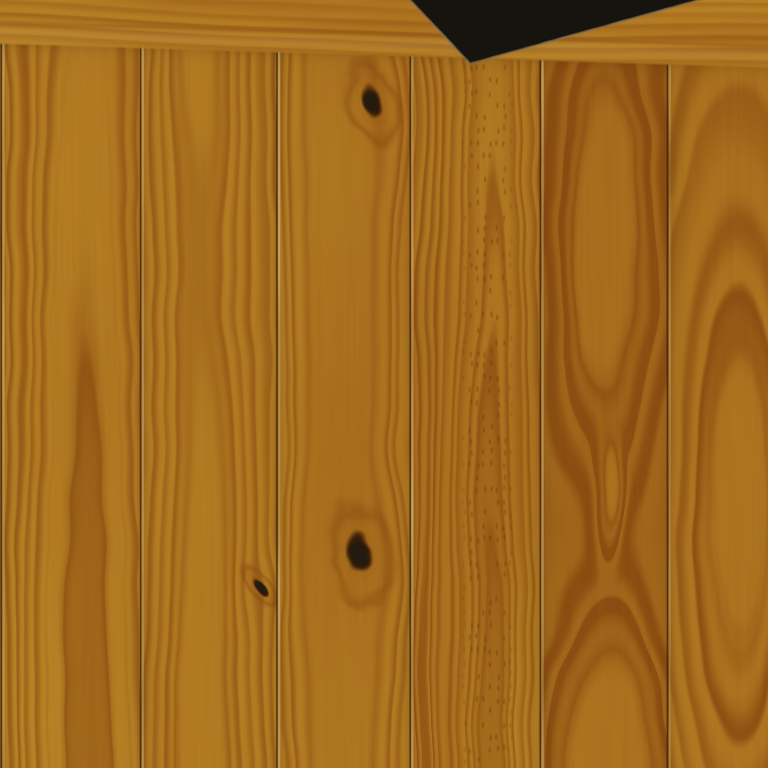
Write a WebGL 1 fragment shader that draws this texture.

```glsl
precision highp float;
// Varnished pine panelling: upright boards under a sloping rail, with a dark corner above.
// Each board shows growth rings as contours of long lenses, bent around knots by
// a local warp; seams, pores and fibres are laid on top.
uniform vec2 u_resolution;

const vec3 HONEY = vec3(0.725, 0.525, 0.15);
const vec3 AMBER = vec3(0.66, 0.425, 0.115);
const vec3 RUST = vec3(0.52, 0.275, 0.055);
const vec3 GLINT = vec3(0.80, 0.64, 0.38);
const vec3 SOOT = vec3(0.09, 0.075, 0.055);

float hash(vec2 p) { return fract(sin(dot(p, vec2(127.1, 311.7))) * 43758.5453); }

float noise(vec2 p) {
  vec2 i = floor(p), f = fract(p);
  f = f * f * (3.0 - 2.0 * f);
  return mix(mix(hash(i), hash(i + vec2(1.0, 0.0)), f.x),
             mix(hash(i + vec2(0.0, 1.0)), hash(i + 1.0), f.x), f.y);
}

float softMin(float a, float b, float k) {
  float t = clamp(0.5 + 0.5 * (b - a) / k, 0.0, 1.0);
  return mix(b, a, t) - k * t * (1.0 - t);
}

// Boards narrow slightly toward the right.
float seamX(float i) { return 0.004 + 0.1835 * i - 0.002 * i * i; }
float boardAt(float x) { return (0.1835 - sqrt(0.03367 - 0.008 * (x - 0.004))) / 0.004; }

// Lens: centre across, half width, centre height, half length.
vec4 boardLens(float id) {
  if (id < 0.5) return vec4(0.60, 0.19, -0.3, 0.85);
  if (id < 1.5) return vec4(0.43, 0.20, 1.3, 0.57);
  if (id < 2.5) return vec4(0.48, 0.25, 0.5, 3.0);
  if (id < 3.5) return vec4(0.60, 0.13, -0.4, 0.72);
  if (id < 4.5) return vec4(0.50, 0.25, 0.69, 0.20);
  return vec4(0.56, 0.26, 0.345, 0.205);
}

// Grain: ring density, where rings begin, core darkness, overall darkness.
vec4 boardGrain(float id) {
  if (id < 0.5) return vec4(2.6, 1.5, 0.42, 0.0);
  if (id < 1.5) return vec4(2.5, 0.9, 0.02, 0.02);
  if (id < 2.5) return vec4(2.4, 1.0, 0.10, 0.03);
  if (id < 3.5) return vec4(2.0, 1.0, 0.30, 0.07);
  if (id < 4.5) return vec4(1.6, 0.9, -0.24, 0.36);
  return vec4(1.8, 0.7, 0.05, 0.05);
}

float lensField(vec2 q, vec4 lens) { return length((q - lens.xz) / lens.yw); }

// Latewood bands: slow darkening, then a quicker fade.
float rings(float phase) {
  float f = fract(phase);
  float strength = 0.5 + 0.5 * hash(vec2(floor(phase), 4.0));
  return strength * smoothstep(0.15, 0.75, f) * (1.0 - smoothstep(0.75, 1.0, f));
}

// Pushes the grain outward around a knot.
vec2 bendAround(vec2 p, vec2 knot, float size) {
  vec2 d = (p - knot) / (size * vec2(2.2, 3.6));
  return p - vec2(0.6 * (p.x - knot.x) * exp(-dot(d, d)), 0.0);
}

vec3 addKnot(vec3 col, vec2 p, vec2 knot, float size, float tilt) {
  vec2 d = (p - knot) / size;
  d.x += tilt * d.y;
  float r = length(d * vec2(1.55, 1.0)) + 0.3 * (noise(p * 75.0) - 0.5);
  float wobble = r + 0.9 * (noise(p * 28.0) - 0.5);
  float halo = exp(-pow((wobble - 2.4) * 2.6, 2.0)) * 0.4 + 0.3 * exp(-r * r * 0.5);
  col = mix(col, RUST, halo);
  col = mix(col, RUST * 0.5, 1.0 - smoothstep(0.75, 1.2, r));
  return mix(col, SOOT + 0.1 * RUST, 1.0 - smoothstep(0.55, 0.95, r));
}

vec3 board(vec2 p, float id) {
  float left = seamX(id), width = seamX(id + 1.0) - left;
  vec2 q = vec2((p.x - left) / width, p.y);
  float rough = id > 3.5 && id < 4.5 ? 2.0 : 1.0;
  q.x += 0.08 * rough * (noise(vec2(id * 7.0 + q.x * 2.0, p.y * 5.0)) - 0.5);
  q.x += 0.035 * rough * (noise(vec2(id * 3.0 + q.x * 2.0, p.y * 17.0)) - 0.5);
  vec4 grain = boardGrain(id);
  float h = lensField(q, boardLens(id));
  if (id > 0.5 && id < 1.5) h = softMin(h, lensField(q, vec4(0.43, 0.2, -0.3, 0.93)), 0.25);
  if (rough > 1.5) {
    h = softMin(h, lensField(q, vec4(0.52, 0.30, 0.0, 0.15)), 0.5);
    h = softMin(h, lensField(q, vec4(0.47, 0.12, 0.37, 0.10)) + 0.5, 0.5);
  }
  float core = 1.0 - smoothstep(0.96, 1.04, h);
  float phase = h * grain.x + 0.9 * noise(vec2(h * 2.3, id * 9.0 + p.y * 1.5));
  float ring = rings(phase) * smoothstep(grain.y, grain.y + 0.4, h);
  float rim = 0.28 * exp(-pow((h - 1.0) * 8.0, 2.0));
  float cloud = noise(vec2(p.x * 9.0 + id * 5.0, p.y * 2.5));
  vec3 col = mix(HONEY, AMBER, clamp(0.1 + 0.6 * cloud + 0.25 * p.y, 0.0, 1.0));
  return mix(col, RUST, clamp(grain.w + grain.z * core + 0.8 * ring + rim, 0.0, 0.85));
}

// Small upright pores scattered on a jittered grid.
float flecks(vec2 p) {
  vec2 g = p * vec2(115.0, 62.0), cell = floor(g);
  vec2 d = fract(g) - 0.3 - 0.4 * vec2(hash(cell), hash(cell + 31.0));
  return (1.0 - smoothstep(0.05, 0.3, length(d * vec2(1.0, 0.8)))) * step(0.5, hash(cell + 9.0));
}

vec3 addSeam(vec3 col, float d, float y, float id, float px) {
  float wear = noise(vec2(id * 13.0, y * 9.0));
  float shine = (id > 4.5 ? 0.2 : 0.5) + 0.45 * wear;
  col *= 1.0 - 0.12 * exp(-abs(d) * 180.0);
  col = mix(col, RUST * 0.45, 0.75 * (1.0 - smoothstep(0.0002, 0.001 + px, abs(d + 0.0022))));
  return mix(col, GLINT, shine * (1.0 - smoothstep(0.0004, 0.0014 + px, abs(d - 0.0004))));
}

vec3 rail(vec2 p, float above) {
  float phase = above * 60.0 + 1.8 * noise(vec2(p.x * 3.0, above * 20.0));
  vec3 col = mix(HONEY, AMBER, 0.2 + 0.6 * noise(vec2(p.x * 4.0, above * 50.0)));
  col = mix(col, RUST, 0.45 * rings(phase));
  col = mix(col, GLINT, 0.2 * exp(-pow((above - 0.016) * 110.0, 2.0)));
  return mix(col, RUST, 0.3 * exp(-pow((above - 0.028) * 350.0, 2.0)));
}

void main() {
  vec2 p = gl_FragCoord.xy / u_resolution;
  float px = 1.0 / min(u_resolution.x, u_resolution.y);
  float id = floor(boardAt(p.x)), nearest = floor(boardAt(p.x) + 0.5);
  vec2 knotA = vec2(0.484, 0.868), knotB = vec2(0.467, 0.281), knotC = vec2(0.339, 0.235);

  // Boards, knots and pores
  vec2 bent = bendAround(bendAround(bendAround(p, knotA, 0.024), knotB, 0.028), knotC, 0.012);
  vec3 col = board(bent, id);
  col = addKnot(col, p, knotA, 0.020, 0.2);
  col = addKnot(col, p, knotB, 0.025, 0.1);
  col = addKnot(col, p, knotC, 0.011, 0.6);
  float poreBand = 1.0 - smoothstep(0.015, 0.045, abs(p.x - 0.635));
  col = mix(col, RUST * 0.8, 0.4 * poreBand * flecks(p));
  col = addSeam(col, p.x - seamX(nearest), p.y, nearest, px);

  // Rail with a faint shadow beneath
  float above = p.y - (0.943 - 0.031 * p.x);
  col *= 1.0 - 0.1 * exp(-abs(above) * 130.0);
  col = mix(col, rail(p, above), smoothstep(-0.001 - px, 0.001 + px, above));
  col *= 0.985 + 0.03 * noise(p * (above > 0.0 ? vec2(9.0, 260.0) : vec2(260.0, 9.0)));

  // Dark corner with a worn pale edge
  vec2 tip = p - vec2(0.612, 0.917);
  float inside = min((tip.y - 0.278 * tip.x) / 1.038, (tip.y + 1.064 * tip.x) / 1.46);
  col = mix(col, SOOT, smoothstep(-px, 0.001 + px, inside));
  float edge = 1.0 - smoothstep(0.0005, 0.0015 + px, abs(inside));
  col = mix(col, vec3(0.52, 0.46, 0.35), edge * (0.3 + 0.5 * noise(p * 90.0)));
  gl_FragColor = vec4(col, 1.0);
}
```
